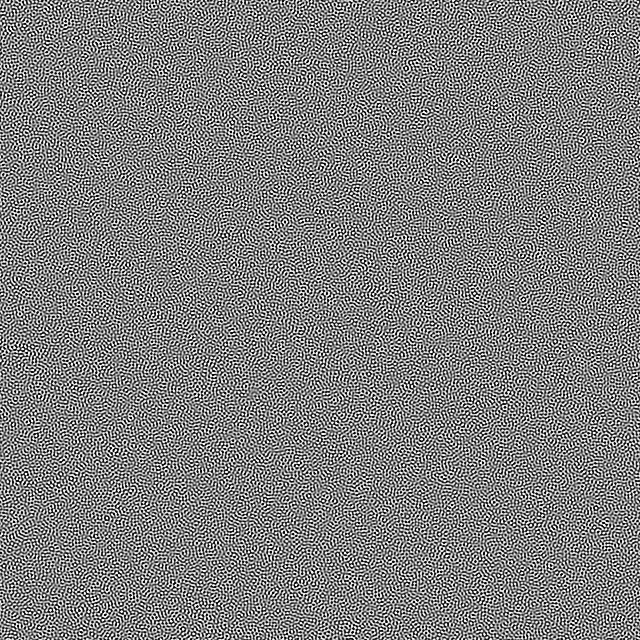
This texture is drawn by a WebGL 2 fragment shader. Its source:

```glsl
#version 300 es
precision highp float;
// Very fine grey labyrinth of short, rounded worms with no preferred direction.
// Plane waves from a ring of whole-number frequencies are summed, so the field
// wraps on both axes; a soft S-curve then spreads it evenly over the greys.

uniform vec2 u_resolution;
out vec4 fragColor;

const int   WAVE_COUNT  = 128;
const float RING_RADIUS = 190.0;  // mean worm periods across the canvas
const float RING_SPREAD = 32.0;   // half width of the frequency band
const float CONTRAST    = 1.75;   // steepness of the tone curve
const float TONE_BIAS   = 0.01;   // shift toward light
const vec3  DARK        = vec3(0.0);
const vec3  LIGHT       = vec3(1.0);
const float PI          = 3.14159265;

// Integer hash to [0, 1)
float hash(uint n) {
    n = (n ^ 61u) ^ (n >> 16u);
    n *= 9u;
    n ^= n >> 4u;
    n *= 668265261u;
    n ^= n >> 15u;
    return float(n & 65535u) / 65536.0;
}

// Band-limited isotropic field, about zero mean and unit variance
float wormField(vec2 uv) {
    float sum = 0.0;
    for (int i = 0; i < WAVE_COUNT; i++) {
        uint seed = uint(i) * 3u + 17u;
        float angle = PI * (float(i) + hash(seed)) / float(WAVE_COUNT);
        float radius = RING_RADIUS + RING_SPREAD * (2.0 * hash(seed + 1u) - 1.0);
        vec2 frequency = round(radius * vec2(cos(angle), sin(angle)));
        float turns = fract(dot(frequency, uv) + hash(seed + 2u));
        sum += cos(2.0 * PI * turns);
    }
    return sum * sqrt(2.0 / float(WAVE_COUNT));
}

void main() {
    vec2 uv = gl_FragCoord.xy / u_resolution;

    // Logistic curve turns the bell-shaped field into evenly shared greys
    float tone = 1.0 / (1.0 + exp(-CONTRAST * (wormField(uv) + TONE_BIAS)));

    // Fade to the mean when the worms become too fine for the pixel grid
    float pixelsPerWorm = min(u_resolution.x, u_resolution.y) / RING_RADIUS;
    tone = mix(0.5, tone, smoothstep(1.2, 2.2, pixelsPerWorm));

    fragColor = vec4(mix(DARK, LIGHT, tone), 1.0);
}
```
